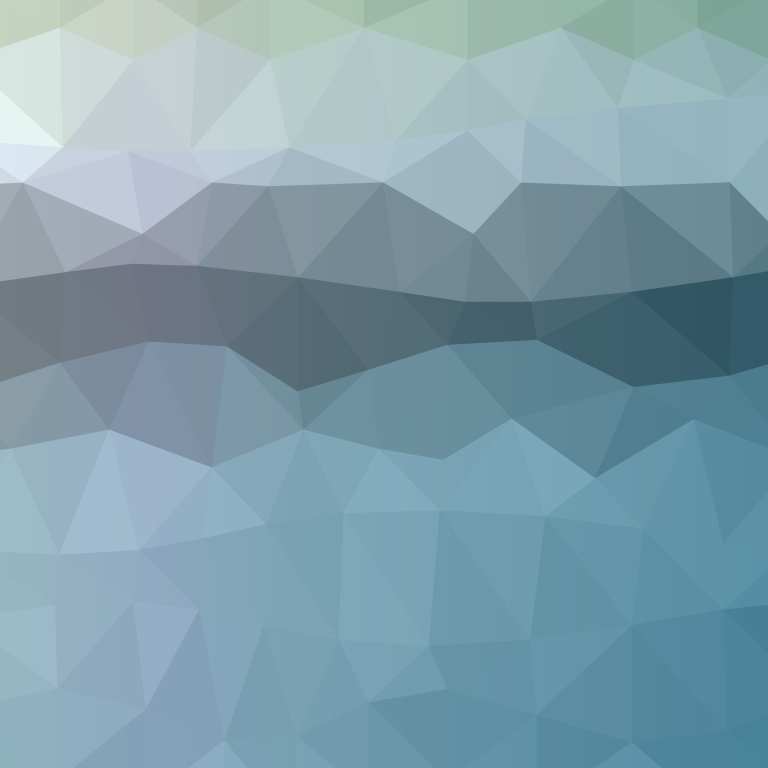
Write a WebGL 1 fragment shader that draws this background.

```glsl
precision highp float;
uniform vec2 u_resolution;

const float PI = 3.14159265;

// Mesh layout, measured from the upper left corner
const vec2 MESH_START = vec2(0.052, 0.057);
const vec2 MESH_STEP = vec2(0.1087, 0.1094);
const float ROW_BOW = 0.0286;

// Sway of each vertex row: mean, amplitude, frequency, peak column
const vec4 X0 = vec4(0.0, 0.026, 1.05, 0.0), Y0 = vec4(0.0);
const vec4 X1 = vec4(0.004, 0.026, 1.5, 0.0), Y1 = vec4(0.0, 0.042, 0.35, 1.5);
const vec4 X2 = vec4(0.0, 0.029, 1.9, 4.6), Y2 = vec4(0.0, 0.031, 1.57, 1.0);
const vec4 X3 = vec4(0.01, 0.023, 1.57, 0.0), Y3 = vec4(0.01, 0.026, 0.75, 5.5);
const vec4 X4 = vec4(0.01, 0.023, 0.8, 1.0), Y4 = vec4(0.005, 0.035, 1.5, 3.3);
const vec4 X5 = vec4(-0.012, 0.029, 0.9, 3.0), Y5 = vec4(0.003, 0.035, 2.51, 2.0);
const vec4 X6 = vec4(-0.007, 0.033, 0.9, 7.3), Y6 = vec4(0.0, 0.029, 0.65, 0.0);
const vec4 X7 = vec4(-0.013, 0.033, 0.8, 8.0), Y7 = vec4(0.0, 0.029, 0.75, 5.0);
const vec4 X8 = vec4(0.008, 0.021, 0.8, 1.0), Y8 = vec4(0.0, 0.036, 1.3, 2.4);
const float ZIGZAG_TOP = 0.021, ZIGZAG_RIDGE = 0.018, ZIGZAG_SLOPE = 0.007;

// Band colours at the left and right edges, top to bottom
const vec3 MOSS_L = vec3(0.77, 0.83, 0.74), MOSS_R = vec3(0.50, 0.66, 0.61);
const vec3 MIST_L = vec3(0.81, 0.87, 0.85), MIST_R = vec3(0.57, 0.70, 0.72);
const vec3 HAZE_L = vec3(0.76, 0.81, 0.85), HAZE_R = vec3(0.58, 0.71, 0.76);
const vec3 RIDGE_L = vec3(0.60, 0.64, 0.67), RIDGE_R = vec3(0.35, 0.48, 0.53);
const vec3 SHADOW_L = vec3(0.44, 0.48, 0.50), SHADOW_R = vec3(0.18, 0.33, 0.39);
const vec3 SLOPE_L = vec3(0.53, 0.61, 0.65), SLOPE_R = vec3(0.29, 0.49, 0.56);
const vec3 SHORE_L = vec3(0.63, 0.75, 0.80), SHORE_R = vec3(0.36, 0.57, 0.65);
const vec3 WATER_L = vec3(0.60, 0.72, 0.77), WATER_R = vec3(0.33, 0.55, 0.63);
const vec3 DEEP_L = vec3(0.58, 0.70, 0.75), DEEP_R = vec3(0.30, 0.52, 0.61);
const vec3 BED_L = vec3(0.57, 0.70, 0.75), BED_R = vec3(0.28, 0.51, 0.60);

const vec3 MAUVE_TINT = vec3(0.025, -0.012, 0.02);
const vec2 MAUVE_SPAN = vec2(0.2, 0.12);
const vec2 GLOW_CENTRE = vec2(0.0, 0.18);
const float GLOW_RADIUS = 0.09, GLOW_GAIN = 0.1;
const float FACET_BLEED = 0.1, FACET_GRADIENT = 0.4;
const float TONE_SCALE = 9.0, TONE_GAIN = 0.07;

float cross2(vec2 a, vec2 b) { return a.x * b.y - a.y * b.x; }

vec2 gradientAt(vec2 cell) {
  float h = fract(sin(dot(cell, vec2(127.1, 311.7))) * 43758.5);
  return vec2(cos(2.0 * PI * h), sin(2.0 * PI * h));
}

float gradientNoise(vec2 p) {
  vec2 i = floor(p), f = p - i, u = f * f * (3.0 - 2.0 * f), e = vec2(1.0, 0.0);
  float low = mix(dot(gradientAt(i), f), dot(gradientAt(i + e), f - e), u.x);
  float high = mix(dot(gradientAt(i + e.yx), f - e.yx), dot(gradientAt(i + 1.0), f - 1.0), u.x);
  return mix(low, high, u.y);
}

float sway(vec4 wave, float col) { return wave.x + wave.y * cos(wave.z * (col - wave.w)); }

// Mesh vertex at (column, row)
vec2 vertexAt(vec2 id) {
  vec4 wx = X8, wy = Y8;
  float zigzag = 0.0, r = id.y;
  if (r < 0.5) { wx = X0; wy = Y0; zigzag = ZIGZAG_TOP; }
  else if (r < 1.5) { wx = X1; wy = Y1; }
  else if (r < 2.5) { wx = X2; wy = Y2; zigzag = ZIGZAG_RIDGE; }
  else if (r < 3.5) { wx = X3; wy = Y3; }
  else if (r < 4.5) { wx = X4; wy = Y4; zigzag = ZIGZAG_SLOPE; }
  else if (r < 5.5) { wx = X5; wy = Y5; zigzag = ZIGZAG_SLOPE; }
  else if (r < 6.5) { wx = X6; wy = Y6; }
  else if (r < 7.5) { wx = X7; wy = Y7; }
  vec2 base = MESH_START + MESH_STEP * id - vec2(0.0, ROW_BOW * sin(PI * r / 8.0));
  return base + vec2(sway(wx, id.x), sway(wy, id.x) - zigzag * cos(PI * id.x));
}

vec3 bandColor(float row, float x) {
  if (row < -0.5) return mix(MOSS_L, MOSS_R, x);
  if (row < 0.5) return mix(MIST_L, MIST_R, x);
  if (row < 1.5) return mix(HAZE_L, HAZE_R, x);
  if (row < 2.5) return mix(RIDGE_L, RIDGE_R, x);
  if (row < 3.5) return mix(SHADOW_L, SHADOW_R, x);
  if (row < 4.5) return mix(SLOPE_L, SLOPE_R, x);
  if (row < 5.5) return mix(SHORE_L, SHORE_R, x);
  if (row < 6.5) return mix(WATER_L, WATER_R, x);
  if (row < 7.5) return mix(DEEP_L, DEEP_R, x);
  return mix(BED_L, BED_R, x);
}

// Premultiplied colour and coverage of one triangle; side is -1 above, +1 below
vec4 facet(vec2 p, vec2 a, vec2 b, vec2 c, float row, float side, float pixel) {
  vec2 ab = b - a, bc = c - b, ca = a - c;
  vec3 d = vec3(cross2(ab, p - a) / length(ab), cross2(bc, p - b) / length(bc), cross2(ca, p - c) / length(ca));
  d *= sign(cross2(ab, c - a));
  float cover = clamp(min(d.x, min(d.y, d.z)) / pixel + 0.5, 0.0, 1.0);
  if (cover <= 0.0) return vec4(0.0);
  vec2 centre = (a + b + c) / 3.0, toGlow = (centre - GLOW_CENTRE) / GLOW_RADIUS;
  float x = clamp(mix(centre.x, p.x, FACET_GRADIENT), 0.0, 1.0);
  float mauve = (x - MAUVE_SPAN.x) / MAUVE_SPAN.y;
  vec3 color = mix(bandColor(row, x), bandColor(row + side, x), FACET_BLEED);
  color += MAUVE_TINT * exp(-mauve * mauve) + GLOW_GAIN * exp(-dot(toGlow, toGlow));
  color += TONE_GAIN * gradientNoise(centre * TONE_SCALE);
  return vec4(color, 1.0) * cover;
}

void main() {
  vec2 p = gl_FragCoord.xy / u_resolution;
  p.y = 1.0 - p.y;
  float pixel = 1.0 / min(u_resolution.x, u_resolution.y);
  vec2 home = floor((p - MESH_START + vec2(0.0, 0.5 * ROW_BOW)) / MESH_STEP);
  vec4 sum = vec4(0.0);
  for (int j = -1; j <= 1; j++) {
    for (int i = -1; i <= 1; i++) {
      vec2 id = home + vec2(float(i), float(j));
      vec2 a = vertexAt(id), b = vertexAt(id + vec2(1.0, 0.0));
      vec2 c = vertexAt(id + vec2(0.0, 1.0)), d = vertexAt(id + 1.0);
      // Split each cell along its shorter diagonal
      if (distance(a, d) < distance(b, c))
        sum += facet(p, a, b, d, id.y, -1.0, pixel) + facet(p, a, c, d, id.y, 1.0, pixel);
      else
        sum += facet(p, a, b, c, id.y, -1.0, pixel) + facet(p, b, c, d, id.y, 1.0, pixel);
    }
  }
  gl_FragColor = vec4(sum.rgb / max(sum.a, 0.0001), 1.0);
}
```
